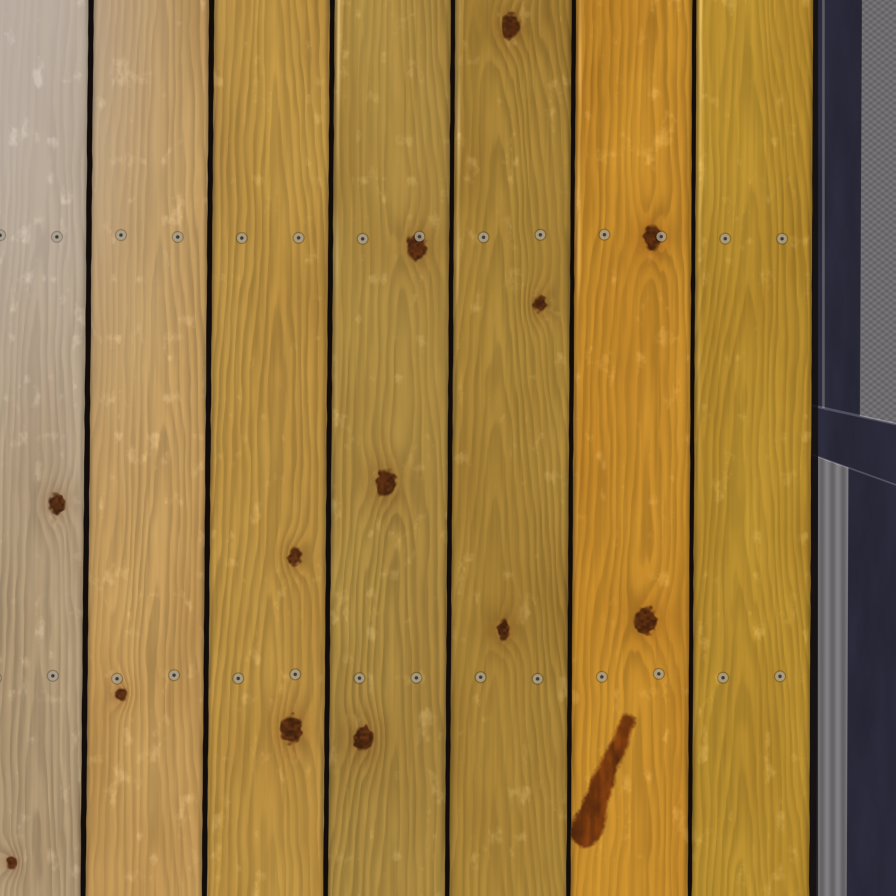
Reproduce this texture procedurally as a WebGL 2 fragment shader.

```glsl
#version 300 es
precision highp float;
// Seven upright timber boards with dark gaps, nail rows and knots, beside a
// dark metal door frame. Boards repeat by floor/fract; grain is a warped set
// of arched contours, and hashes vary grain, knots and wear from board to board.

#define PITCH 0.1347
#define FIRST_GAP 0.1016
#define GAP_HALF 0.0026
#define RINGS 15.0
#define GRAIN_DEPTH 0.13
#define NAIL_RADIUS 0.0054
#define NAIL_TOP 0.736
#define NAIL_LOW 0.245
#define FRAME_X 0.908
#define WEAR 0.09

uniform vec2 u_resolution;
out vec4 outColor;

const vec3 BOARD[7] = vec3[7](
  vec3(.69, .60, .47), vec3(.73, .57, .33), vec3(.70, .54, .25),
  vec3(.65, .52, .25), vec3(.63, .49, .21), vec3(.75, .53, .17),
  vec3(.69, .53, .18));
const vec3 SHEEN = vec3(.74, .70, .68);
const vec3 GAP = vec3(.07, .05, .04);
const vec3 KNOT = vec3(.27, .13, .05);
const vec3 METAL = vec3(.16, .16, .22);
const vec3 GREY = vec3(.43, .42, .43);

float hash(vec2 p) { return fract(sin(dot(p, vec2(127.1, 311.7))) * 43758.5453); }

float noise(vec2 p) {
  vec2 i = floor(p), f = fract(p);
  f = f * f * (3.0 - 2.0 * f);
  return mix(mix(hash(i), hash(i + vec2(1, 0)), f.x),
             mix(hash(i + vec2(0, 1)), hash(i + vec2(1, 1)), f.x), f.y);
}

float fbm(vec2 p) {
  float sum = 0.0, amp = 0.5;
  for (int i = 0; i < 4; i++) { sum += amp * noise(p); p = p * 2.03 + 7.1; amp *= 0.5; }
  return sum;
}

// Coverage of a shape whose signed distance is d
float fill(float d, float aa) { return 1.0 - smoothstep(-aa, aa, d); }

vec3 boards(vec2 p, float aa) {
  // The gaps lean slightly, more at the left
  float s = (p.x + (1.0 - p.y) * mix(.0095, .004, p.x) - FIRST_GAP) / PITCH + 1.0;
  float id = clamp(floor(s), 0.0, 6.0), u = s - id - 0.5;
  float seed = hash(vec2(id, 3.7));
  vec3 col = BOARD[int(id)];

  // Knots bend the grain around them
  float knot = 0.0, halo = 0.0, bend = 0.0;
  for (int i = 0; i < 3; i++) {
    vec2 cell = vec2(id, float(i) + 11.0);
    float present = step(0.4, hash(cell + 5.3));
    vec2 centre = vec2((hash(cell) - 0.5) * 0.55, (float(i) + hash(cell + 2.1)) / 3.0);
    vec2 d = (vec2(u, p.y) - centre) * vec2(PITCH, 0.75);
    float radius = mix(.005, .012, hash(cell + 8.9));
    float dist = length(d) + (noise(p * 220.0) - 0.5) * .004;
    knot = max(knot, present * fill(dist - radius, aa + .001));
    halo = max(halo, present * exp(-dist / radius * 0.8));
    bend += present * exp(-dot(d, d) / (radius * radius * 7.0));
  }

  // Arched grain: steep V contours on some boards, near straight on others
  float axis = u + (seed - 0.5) * 0.3 + (fbm(vec2(p.y * 4.0, id * 9.0)) - 0.5) * 0.2;
  float arch = sqrt(axis * axis + .004);
  float warp = fbm(vec2(u * 5.0 + id * 13.0, p.y * 5.0));
  float phase = RINGS * (arch + bend * 0.12) + p.y * mix(2.0, 9.0, seed) + warp * 2.5;
  float ring = fract(phase);
  float line = smoothstep(0.1, 0.75, ring) * (1.0 - smoothstep(0.8, 1.0, ring));
  float patchy = 0.35 + fbm(vec2(u * 3.0 + id * 5.0, p.y * 3.0 + 4.0));
  float fibre = noise(vec2(u * 55.0 + id * 61.0, p.y * 12.0)) - 0.5;
  col *= 1.04 - GRAIN_DEPTH * line * patchy + 0.07 * fibre;

  // Stains, bleaching toward the upper left, pale scuffs
  float stain = fbm(vec2(u * 2.0 + id * 17.0, p.y * 6.0)) - 0.5;
  col *= 1.0 + stain * vec3(.16, .22, .30);
  col = mix(col, SHEEN, 0.75 * smoothstep(.30, 0.0, p.x) * smoothstep(.2, 1.0, p.y));
  col += WEAR * smoothstep(.60, .85, fbm(p * vec2(70.0, 45.0)));

  col = mix(col, col * vec3(.72, .55, .42), halo * 0.7);
  col = mix(col, KNOT * (0.7 + 0.7 * noise(p * 300.0)), knot * 0.9);

  // Resin scar running up one board
  vec2 a = vec2(.652, .070), b = vec2(.700, .195);
  float t = clamp(dot(p - a, b - a) / dot(b - a, b - a), 0.0, 1.0);
  float scar = length(p - mix(a, b, t)) - mix(.016, .007, t) + (fbm(p * 70.0) - 0.5) * .012;
  col = mix(col, mix(KNOT, col * vec3(.8, .55, .4), fbm(p * vec2(90.0, 40.0))),
            fill(scar, .003) * step(4.5, id) * step(id, 5.5));

  // Two nails per board on each of two rows
  float row = p.y > 0.5 ? NAIL_TOP : NAIL_LOW;
  float side = u < 0.0 ? -1.0 : 1.0;
  float jitter = (hash(vec2(id + side * 0.3, row)) - 0.5) * .006;
  float nail = length(vec2((u - side * 0.235) * PITCH, p.y - row + jitter));
  col = mix(col, col * 0.6, fill(nail - NAIL_RADIUS * 1.25, aa) * 0.6);
  col = mix(col, vec3(.70, .67, .60), fill(nail - NAIL_RADIUS, aa) * 0.75);
  col = mix(col, vec3(.25, .22, .20), fill(nail - NAIL_RADIUS * 0.35, aa));

  // Rounded edges, a light bevel at the left, then the gap
  float edge = (0.5 - abs(u)) * PITCH;
  col *= 0.75 + 0.25 * smoothstep(.001, .009, edge);
  float bevel = exp(-pow((edge - .007) / .002, 2.0)) * step(u, 0.0);
  col += bevel * 0.22 * smoothstep(.2, 1.0, p.y) * step(2.5, id) * noise(vec2(id, p.y * 14.0));
  float gapHalf = GAP_HALF * mix(1.15, 0.75, p.x) + (noise(vec2(id, p.y * 60.0)) - 0.5) * .0007;
  return mix(col, GAP, fill(edge - gapHalf, aa));
}

vec3 doorFrame(vec2 p, float aa) {
  float x = p.x - FRAME_X;
  float railTop = p.y - .547 + x * 0.22, railLow = p.y - .492 + x * 0.36;
  vec3 col = METAL * (0.85 + 0.3 * fbm(p * vec2(60.0, 14.0)));
  // Woven screen above the rail
  float weave = sin(p.y * 900.0) * sin(p.x * 700.0);
  float screen = fill(.049 + .005 * p.y - x, aa) * fill(-railTop, aa);
  col = mix(col, GREY * (1.0 + 0.12 * weave), screen);
  // Ribbed grey post below the rail
  float post = fill(abs(x - .020 - .004 * p.y) - .017, aa) * fill(railLow, aa);
  col = mix(col, GREY * (1.05 + 0.14 * sin(x * 520.0)), post);
  // Bright upper trim, rail highlights and the dark joint at the wall
  col = mix(col, GREY, fill(abs(x - .011) - .0015, aa) * fill(-railTop, aa) * 0.75);
  col += 0.16 * (fill(abs(railTop) - .0015, aa) + fill(abs(railLow) - .001, aa));
  return mix(col, GAP, fill(x - .005, aa) * 0.8);
}

void main() {
  vec2 p = gl_FragCoord.xy / u_resolution;
  float aa = 0.8 / min(u_resolution.x, u_resolution.y);
  float wall = fill(p.x - FRAME_X + (1.0 - p.y) * .004, aa);
  outColor = vec4(clamp(mix(doorFrame(p, aa), boards(p, aa), wall), 0.0, 1.0), 1.0);
}
```
